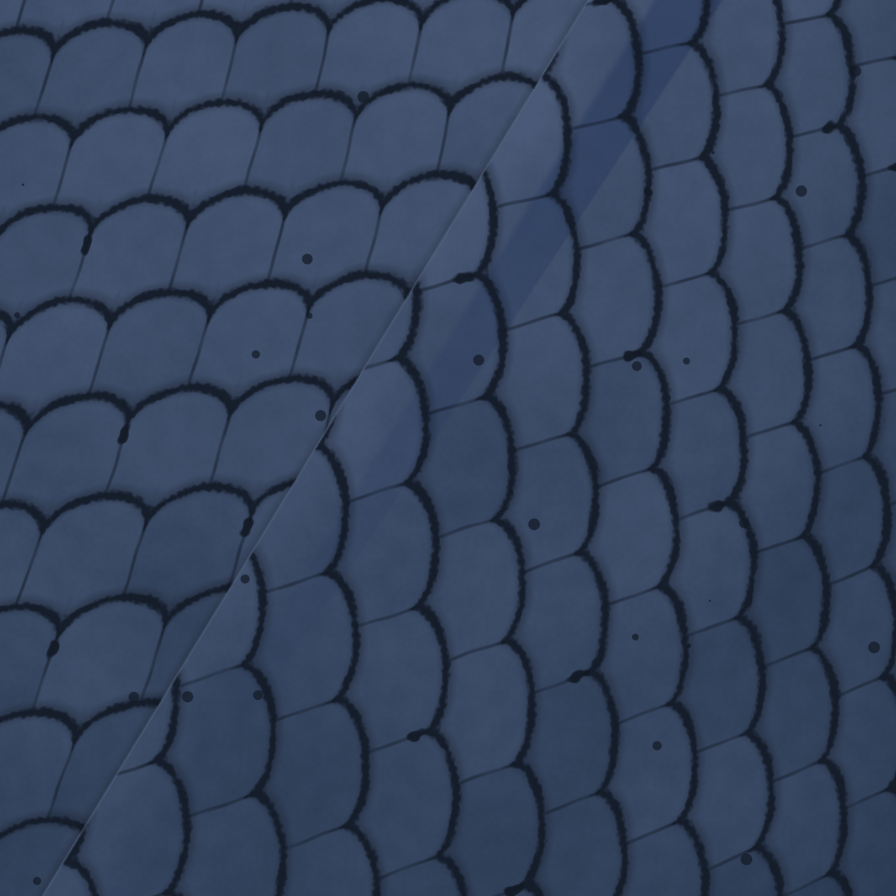
Reproduce this texture procedurally as a Shadertoy shader.

```glsl
struct Slate {
    float rim;    // signed distance to the nearest rounded rim
    float joint;  // distance to the straight joint
    float spot;   // distance to the moss spot below a cusp
    vec2 id;
};

float hash(vec2 p) {
    vec3 q = fract(p.xyx * vec3(0.1031, 0.1030, 0.0973));
    q += dot(q, q.yzx + 33.33);
    return fract((q.x + q.y) * q.z);
}

float gradientDot(vec2 cell, vec2 offset) {
    float angle = 6.2832 * hash(cell);
    return dot(vec2(cos(angle), sin(angle)), offset);
}

float noise(vec2 p) {
    vec2 i = floor(p), f = p - i;
    vec2 w = f * f * f * (f * (f * 6.0 - 15.0) + 10.0);
    vec2 e = vec2(0.0, 1.0);
    return mix(mix(gradientDot(i, f), gradientDot(i + e.yx, f - e.yx), w.x),
               mix(gradientDot(i + e.xy, f - e.xy), gradientDot(i + e.yy, f - e.yy), w.x), w.y);
}

// Staggered rounded slates; courses grow with depth: depth = growth.x * row + growth.y * row^2
Slate slates(float along, float depth, vec2 growth, vec3 jointCurve, vec2 pitchCurve) {
    float row = (sqrt(growth.x * growth.x + 4.0 * growth.y * depth) - growth.x) / (2.0 * growth.y);
    float course = growth.x + 2.0 * growth.y * row;
    float pitch = pitchCurve.x + pitchCurve.y * row;
    float u = (along - jointCurve.x - row * (jointCurve.y + jointCurve.z * row)) / pitch;

    Slate s;
    s.rim = 1.0;
    float base = floor(row), owner = base - 1.0;
    for (float k = 0.0; k < 2.0; k++) {
        float n = base + k;
        float x = 2.0 * fract(u - 0.5 * n) - 1.0;
        float root = sqrt(1.0 - 0.94 * x * x);
        float below = row - n - 0.36 * (1.0 - root);
        float slope = 0.338 * x / root * 2.0 * course / pitch;
        float d = below * course / sqrt(1.0 + slope * slope);
        if (abs(d) < abs(s.rim)) s.rim = d;
        if (below > 0.0) owner = n;
    }

    float across = u - 0.5 * owner;
    float jointId = floor(across + 0.5);
    s.joint = abs(across - jointId) * pitch;
    s.id = vec2(floor(across), owner);
    vec2 spotAt = vec2(s.joint, (row - owner - 0.42) * course);
    float seed = hash(vec2(jointId, owner) + 71.0);
    s.spot = seed > 0.87 ? length(spotAt * vec2(1.5, 0.8)) - 0.009 * seed : 1.0;
    return s;
}

void mainImage(out vec4 fragColor, in vec2 fragCoord) {
    vec2 uv = fragCoord / iResolution.xy;
    vec2 p = vec2(uv.x, 1.0 - uv.y);
    float px = 1.0 / iResolution.y;

    // Two roof planes meeting on a diagonal hip
    float hip = (p.x - 0.605 + 0.609 * (p.y - 0.085)) * 0.854;
    float rightSide = smoothstep(-px, px, hip);
    vec2 q = p + 0.0025 * vec2(noise(p * 22.0), noise(p * 22.0 + 50.0));
    Slate s;
    if (hip < 0.0) {
        s = slates(q.x, q.y + 0.085 * (q.x - 0.143) - 0.0234, vec2(0.097, 0.00169),
                   vec3(0.069, -0.0296, -0.00143), vec2(0.1016, 0.00286));
    } else {
        s = slates(q.y, 0.992 - q.x + 0.08 * (q.y - 0.586), vec2(0.0736, 0.00182),
                   vec3(0.38, 0.0221, 0.00052), vec2(0.1224, 0.0026));
        s.id += 200.0;
    }

    // Slate surface: broad light, tile variation, mottling
    float fine = noise(p * 170.0);
    float light = mix(0.8, 0.22, p.y) - 0.25 * smoothstep(0.7, 1.05, p.x);
    light -= 0.22 * smoothstep(0.35, 0.0, length(p));
    light += 0.2 * (hash(s.id) - 0.5) + 0.25 * noise(p * 5.0) + 0.12 * noise(p * 38.0) + 0.07 * fine;
    light += 0.16 * rightSide * smoothstep(0.07, 0.0, hip);
    vec3 color = mix(vec3(0.17, 0.23, 0.325), vec3(0.29, 0.35, 0.465), clamp(light, 0.0, 1.0));

    // Blue streak running beside the hip
    float streakWidth = mix(0.065, 0.025, p.y);
    float streak = smoothstep(0.058, 0.068, hip) * smoothstep(0.003, -0.001, hip - 0.062 - streakWidth);
    color = mix(color, vec3(0.14, 0.21, 0.36), streak * mix(0.5, 0.1, smoothstep(0.0, 0.75, p.y)));

    // Joints, soft rim shadows and ragged dark rims
    vec3 ink = vec3(0.075, 0.105, 0.155);
    float joint = smoothstep(0.0022 + px, 0.0004, s.joint);
    color = mix(color, ink, joint * (0.45 + 0.3 * noise(p * 30.0)));
    color = mix(color, ink, 0.3 * smoothstep(0.014, 0.002, abs(s.rim + 0.002)));
    float rimWidth = 0.0036 + 0.0025 * noise(p * 28.0) + 0.003 * fine;
    float rim = smoothstep(rimWidth + 0.002 + px, rimWidth - 0.002, abs(s.rim));
    color = mix(color, ink, 0.92 * rim);

    // Moss spots and small specks
    float spot = smoothstep(0.003, -0.002, s.spot + 0.006 * noise(p * 90.0));
    vec2 speckCell = floor(p * 16.0);
    vec2 speckAt = 0.25 + 0.5 * vec2(hash(speckCell), hash(speckCell + 9.0));
    float speckSize = 0.09 * smoothstep(0.88, 1.0, hash(speckCell + 31.0));
    float speck = smoothstep(speckSize + 0.03, speckSize, length(fract(p * 16.0) - speckAt));
    speck *= step(0.001, speckSize);
    color = mix(color, ink * 0.9, max(0.9 * spot, 0.7 * speck));

    // Hip edge: thin highlight with a faint shade on its left
    color *= 1.0 - 0.14 * smoothstep(-0.012, 0.0, hip) * (1.0 - rightSide);
    color = mix(color, vec3(0.34, 0.40, 0.51), 0.45 * smoothstep(0.0012 + px, 0.0, abs(hip)));
    fragColor = vec4(color, 1.0);
}
```
